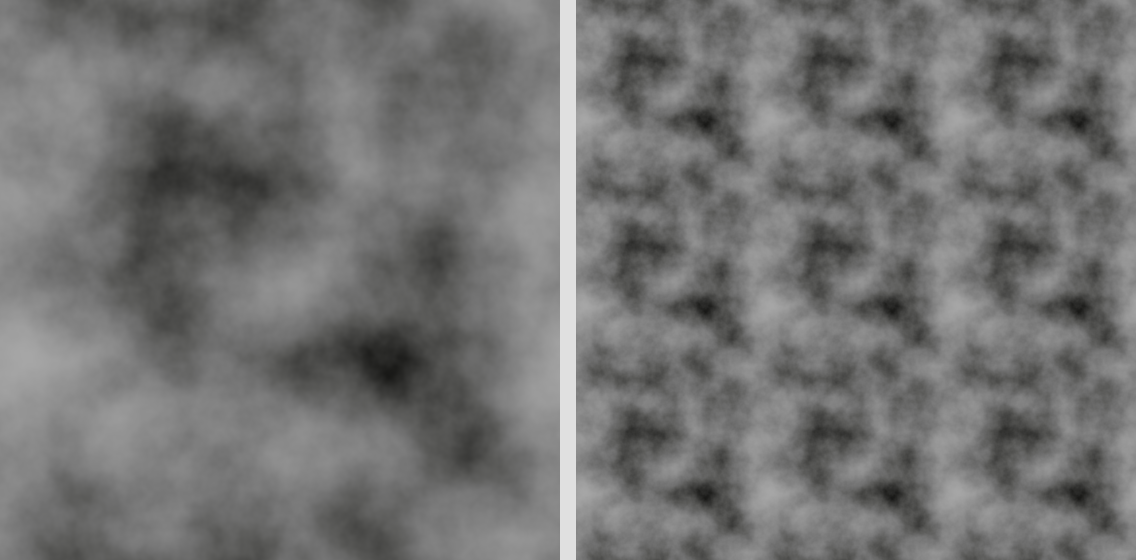
Left, the tile; right, the same tile 3 across and 3 down.
Write a WebGL 1 fragment shader that draws this texture.

```glsl
precision highp float;
// Soft grey smoke that tiles: six octaves of wrapping gradient noise,
// each twice as fine and half as strong as the one before, mapped to a
// low-contrast grey ramp with slightly warm shadows.
uniform vec2 u_resolution;

float hash(vec2 p) {
  vec3 q = fract(p.xyx * vec3(0.1031, 0.1030, 0.0973));
  q += dot(q, q.yzx + 33.33);
  return fract((q.x + q.y) * q.z);
}

// Slope of one lattice corner, its cell wrapped to the period
float corner(vec2 cell, vec2 offset, float period, float seed) {
  float angle = 6.28318 * hash(mod(cell, period) + seed);
  return dot(vec2(cos(angle), sin(angle)), offset);
}

// Gradient noise around zero that repeats every period cells
float gradientNoise(vec2 p, float period, float seed) {
  vec2 cell = floor(p);
  vec2 f = p - cell;
  vec2 fade = f * f * f * (f * (f * 6.0 - 15.0) + 10.0);
  vec2 e = vec2(1.0, 0.0);
  float bottom = mix(corner(cell, f, period, seed),
                     corner(cell + e.xy, f - e.xy, period, seed), fade.x);
  float top = mix(corner(cell + e.yx, f - e.yx, period, seed),
                  corner(cell + e.xx, f - e.xx, period, seed), fade.x);
  return mix(bottom, top, fade.y);
}

// Octave sum; each layer is shifted so the lattices do not line up
float smoke(vec2 uv) {
  float sum = 0.0;
  float strength = 1.0;
  float period = 3.0;
  for (int i = 0; i < 6; i++) {
    float layer = float(i);
    vec2 shift = vec2(0.37, 0.71) * (layer + 1.0);
    sum += strength * gradientNoise(uv * period + shift, period, 17.0 + 131.0 * layer);
    strength *= 0.5;
    period *= 2.0;
  }
  return sum;
}

void main() {
  vec2 uv = gl_FragCoord.xy / u_resolution;
  float density = smoke(uv);

  // Grey ramp: the square term deepens shadows and holds back highlights
  float grey = 0.453 + 0.36 * density - 0.15 * density * density;
  float warmth = 0.007 * (1.0 - smoothstep(0.34, 0.46, grey));
  gl_FragColor = vec4(vec3(grey, grey, grey - warmth), 1.0);
}
```
